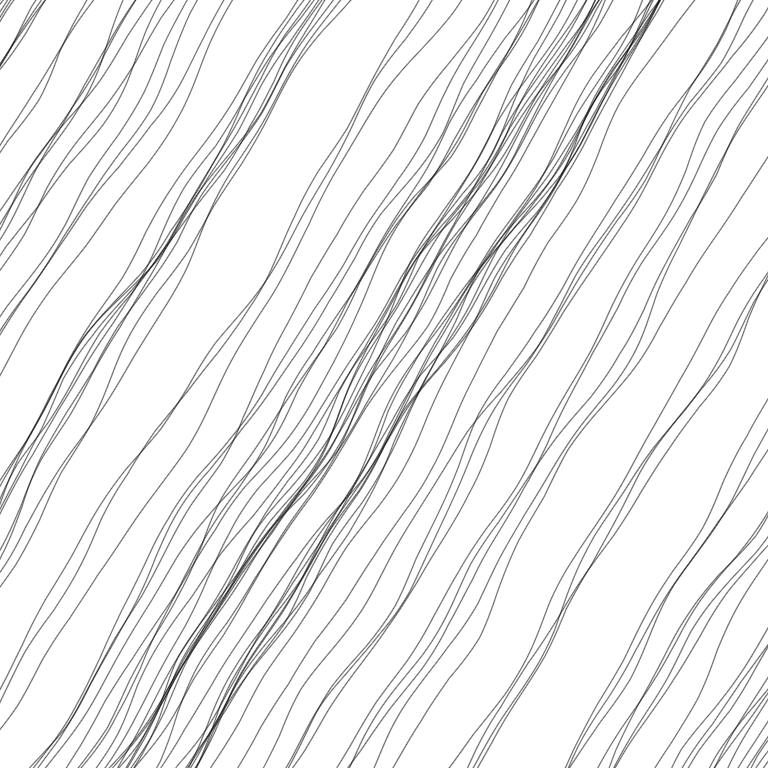
Give the GLSL for this pattern, as a Shadertoy shader.

```glsl
const vec3  PAPER = vec3(1.0);
const vec3  INK = vec3(0.02);
const int   STROKE_COUNT = 109;
const float STROKE_WIDTH = 0.00092;   // fraction of the canvas height
const float SOFT_PIXELS = 1.15;       // edge filter radius
const float ANGLE = 1.025;            // stroke direction in radians
const float SPREAD = 1.52;            // band covered by the strokes
const float TILT = 0.05;              // slope difference between strokes
const float WANDER = 0.009;           // slow drift of a single stroke
const float RIPPLE = 0.0035;          // quicker drift of a single stroke
const float KINK = 0.0045;            // size of the angular bends
const float KINK_RATE = 15.0;         // bends per canvas height
const float FLOW = 0.0035;            // bend shared by neighbours
const float TAU = 6.28318;

float hash(float n) {
    return fract(sin(n * 127.1 + 3.7) * 43758.5);
}

// Piecewise linear noise: straight runs joined by small corners
float kinks(float t, float seed) {
    float cell = floor(t);
    float key = seed * 61.0 + cell;
    return mix(hash(key), hash(key + 1.0), t - cell) - 0.5;
}

// Random offset across the band, gathered into bundles and gaps
float bundledOffset(float seed) {
    float u = (hash(seed + 0.31) - 0.5) * SPREAD;
    return u + 0.055 * sin(9.0 * u + 3.0) + 0.009 * sin(47.0 * u);
}

// Across-position of one stroke at a given distance along it
float strokePath(float along, float seed) {
    float phase = TAU * hash(seed + 0.57);
    float phase2 = TAU * hash(seed + 0.83);
    float path = bundledOffset(seed);
    path += TILT * (hash(seed + 0.19) - 0.5) * along;
    path += WANDER * sin(7.0 * along + phase);
    path += RIPPLE * sin(17.0 * along + phase2);
    path += KINK * kinks(along * KINK_RATE + phase, seed);
    return path;
}

// Layered sines that bend whole bundles together
float sharedFlow(float along, float across) {
    return FLOW * (sin(13.0 * along + 6.0 * across)
                 + 0.6 * sin(29.0 * along - 11.0 * across + 1.7));
}

// Filtered coverage that keeps its weight below one pixel
float strokeCoverage(float dist, float soft) {
    float reach = max(soft, 0.5 * (STROKE_WIDTH + soft));
    return min(1.0, STROKE_WIDTH / soft) * clamp((reach - dist) / soft, 0.0, 1.0);
}

void mainImage(out vec4 fragColor, in vec2 fragCoord) {
    vec2 p = (fragCoord - 0.5 * iResolution.xy) / iResolution.y;
    float soft = SOFT_PIXELS / iResolution.y;

    // Stroke-aligned coordinates
    vec2 dir = vec2(cos(ANGLE), sin(ANGLE));
    float along = dot(p, dir);
    float across = dot(p, vec2(dir.y, -dir.x));
    across += sharedFlow(along, across);

    // Overlapping strokes darken each other
    float bare = 1.0;
    for (int i = 0; i < STROKE_COUNT; i++) {
        float dist = abs(across - strokePath(along, float(i) + 1.0));
        bare *= 1.0 - strokeCoverage(dist, soft);
    }
    fragColor = vec4(mix(INK, PAPER, bare), 1.0);
}
```
